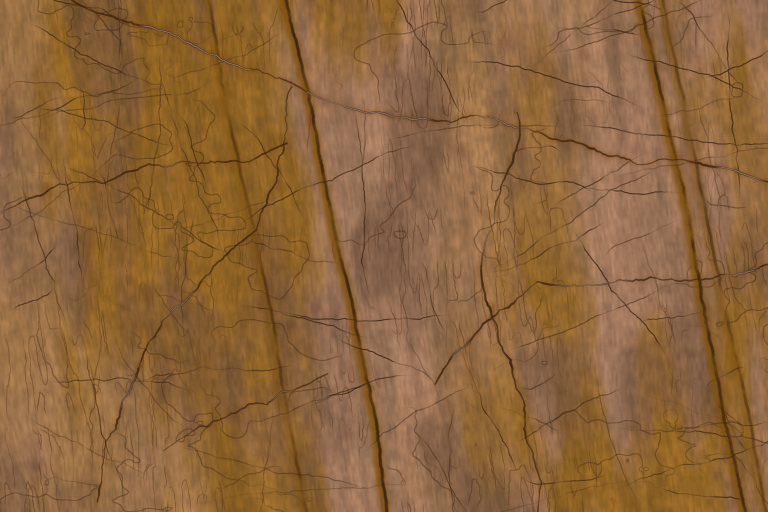
Give the GLSL for this texture, as a Shadertoy shader.

```glsl
// Polished ochre and rose marble slab with rusty cracks, golden bands and fine steep streaks.

const vec3 TAN = vec3(0.60, 0.44, 0.265);
const vec3 ROSE = vec3(0.62, 0.463, 0.357);
const vec3 OCHRE = vec3(0.555, 0.38, 0.12);
const vec3 SMOKE = vec3(0.45, 0.325, 0.25);
const vec3 PALE = vec3(0.66, 0.49, 0.35);
const vec3 GOLD = vec3(0.49, 0.31, 0.04);
const vec3 RUST = vec3(0.46, 0.25, 0.05);
const vec3 UMBER = vec3(0.25, 0.15, 0.08);
const vec3 SCRATCH = vec3(0.34, 0.20, 0.11);
const vec3 QUARTZ = vec3(0.56, 0.52, 0.53);

const float BAND_LEAN = 0.2;
const float BAND_WIDTH = 0.011;
const float CRACK_WIDTH = 0.0021;
const float HAIR_WIDTH = 0.0009;
const float SCRATCH_WIDTH = 0.0008;
const int HAIRLINES = 100;
const int CRACKS = 11;

// Main cracks as start and end points, in canvas heights
const vec4 CRACK[CRACKS] = vec4[CRACKS](
    vec4(0.13, 1.01, 0.60, 0.82), vec4(0.60, 0.82, 1.52, 0.64),
    vec4(0.57, 0.83, 0.50, 0.55), vec4(0.50, 0.55, 0.27, 0.28),
    vec4(0.27, 0.28, 0.19, 0.02), vec4(1.01, 0.78, 0.94, 0.48),
    vec4(0.94, 0.48, 1.05, -0.01), vec4(0.85, 0.25, 1.05, 0.45),
    vec4(1.05, 0.45, 1.52, 0.49), vec4(0.32, 0.12, 0.64, 0.27),
    vec4(-0.01, 0.58, 0.56, 0.72));
const float BAND_TOP[4] = float[4](0.56, 1.25, 1.29, 0.40);

float hash(vec2 p) {
    vec3 q = fract(p.xyx * 0.1031);
    q += dot(q, q.yzx + 33.33);
    return fract((q.x + q.y) * q.z);
}

float noise(vec2 p) {
    vec2 i = floor(p), f = fract(p);
    f = f * f * (3.0 - 2.0 * f);
    return mix(mix(hash(i), hash(i + vec2(1, 0)), f.x),
               mix(hash(i + vec2(0, 1)), hash(i + vec2(1, 1)), f.x), f.y);
}

float fbm(vec2 p) {
    float sum = 0.0, amp = 0.533;
    for (int i = 0; i < 4; i++) {
        sum += amp * noise(p);
        p = p * 2.03 + 17.7;
        amp *= 0.5;
    }
    return sum;
}

// Distance to a zigzag segment (x) and position along it (y)
vec2 jagged(vec2 p, vec2 a, vec2 b, float seed, float sway) {
    vec2 ab = b - a, ap = p - a;
    float len = length(ab), h = dot(ap, ab) / (len * len);
    float across = (ab.x * ap.y - ab.y * ap.x) / len;
    float t = clamp(h, 0.0, 1.0), amp = sway, freq = 6.0;
    float pinned = min(1.0, 6.0 * t * (1.0 - t));
    for (int i = 0; i < 5; i++) {
        float u = t * len * freq, cell = floor(u);
        float kink = mix(hash(vec2(cell, seed)), hash(vec2(cell + 1.0, seed)), u - cell);
        across += pinned * amp * (kink - 0.5);
        amp *= 0.47;
        freq *= 2.3;
    }
    return vec2(length(vec2(across, (h - t) * len)), t);
}

float stroke(float d, float width, float px) {
    return clamp(0.5 + (width - d) / px, 0.0, 1.0);
}

// Even, sharp line where a noise field crosses its middle value
float contour(float n, float width, float px) {
    return stroke(abs(n - 0.5) * px / max(fwidth(n), 0.0001), width, px);
}

vec3 stoneBody(vec2 p, vec2 s) {
    float rose = smoothstep(0.3, 0.62, fbm(p * vec2(3.0, 1.6) + 3.0) + 0.26 * (p.x - 0.7));
    vec3 col = mix(TAN, ROSE, rose);
    float bell = (s.x - 0.62) / 0.34;
    float ochre = fbm(s * vec2(7.0, 1.5) + 21.0) + 0.27 * exp(-bell * bell) - 0.08;
    col = mix(col, OCHRE, 0.9 * smoothstep(0.46, 0.67, ochre));
    vec2 bloom = (p - vec2(1.0, 0.66)) / vec2(0.2, 0.17);
    col = mix(col, PALE, 0.5 * exp(-dot(bloom, bloom)));
    col = mix(col, SMOKE, 0.6 * smoothstep(0.48, 0.74, fbm(s * vec2(10.0, 4.0) + 40.0)));
    col *= 1.0 + 0.24 * (fbm(vec2(s.x * 55.0, s.y * 4.0)) - 0.5);
    col *= 1.0 + 0.13 * (noise(vec2(s.x * 240.0, s.y * 60.0)) - 0.5);
    return col * (1.0 + 0.2 * (fbm(p * 55.0) - 0.5));
}

void mainImage(out vec4 fragColor, in vec2 fragCoord) {
    vec2 p = fragCoord / iResolution.y;
    float px = 1.0 / iResolution.y;
    vec2 s = vec2(p.x + 0.5 * BAND_LEAN * p.y + 0.02 * noise(p * 5.0), p.y);
    vec3 col = stoneBody(p, s);

    // Steep scratches in patches, and a meandering craze
    float patches = smoothstep(0.38, 0.62, fbm(p * vec2(6.0, 4.0) + 70.0));
    float bend = 0.9 * fbm(p * 22.0);
    float coarse = contour(noise(vec2(s.x * 40.0 + bend, p.y * 6.0)), SCRATCH_WIDTH, px);
    float fine = contour(noise(vec2(s.x * 75.0 - bend, p.y * 10.0 + 31.0)), SCRATCH_WIDTH, px);
    float broken = smoothstep(0.25, 0.6, noise(p * 28.0));
    col = mix(col, SCRATCH, 0.6 * max(coarse, 0.8 * fine) * patches * broken);
    float craze = contour(fbm(p * vec2(6.0, 8.0) + 90.0), SCRATCH_WIDTH, px);
    col = mix(col, UMBER, 0.5 * craze * smoothstep(0.35, 0.6, noise(p * 7.0 + 8.0)));

    // Golden bands with a ragged dark core
    for (int i = 0; i < 4; i++) {
        float k = float(i);
        float x = BAND_TOP[i] + BAND_LEAN * (1.0 - p.y) + 0.014 * (noise(vec2(p.y * 5.0, k * 9.0)) - 0.5);
        x += 0.005 * (fbm(vec2(p.y * 50.0, k * 3.0)) - 0.5);
        float d = abs(p.x - x), strength = i < 2 ? 1.0 : 0.6;
        float body = fbm(vec2(p.y * 22.0, k * 5.0 + 2.0));
        col = mix(col, GOLD, strength * 0.85 * exp(-d * d / (BAND_WIDTH * BAND_WIDTH)));
        float core = 1.0 - smoothstep(0.001, 0.005, abs(p.x - x - 0.004));
        col = mix(col, UMBER, strength * core * smoothstep(0.1, 0.8, body));
    }

    // Hairlines: a steep and a shallow family
    for (int i = 0; i < HAIRLINES; i++) {
        float k = float(i);
        vec2 mid = vec2(1.5 * hash(vec2(k, 1.0)), hash(vec2(k, 2.0)));
        float halfLength = mix(0.04, 0.24, hash(vec2(k, 5.0)));
        if (distance(p, mid) > halfLength + 0.04) continue;
        float spread = hash(vec2(k, 3.0)) - 0.5;
        float angle = hash(vec2(k, 4.0)) < 0.4 ? -1.3 + 0.8 * spread : 0.1 + 1.2 * spread;
        vec2 reach = halfLength * vec2(cos(angle), sin(angle));
        vec2 hair = jagged(p, mid - reach, mid + reach, k + 40.0, 0.03);
        float fade = smoothstep(0.0, 0.2, hair.y) * smoothstep(1.0, 0.8, hair.y);
        float ink = mix(0.3, 0.85, hash(vec2(k, 6.0))) * fade;
        ink *= 0.35 + 0.65 * smoothstep(0.2, 0.6, noise(p * 32.0 + k));
        col = mix(col, UMBER, ink * stroke(hair.x, HAIR_WIDTH * (0.6 + 0.7 * fade), px));
    }

    // Main cracks: rust halo, dark broken line, pockets of quartz
    for (int i = 0; i < CRACKS; i++) {
        float k = float(i);
        vec2 crack = jagged(p, CRACK[i].xy, CRACK[i].zw, k + 0.5, 0.05);
        float swell = 0.5 * noise(p * 13.0 + k) + 0.5 * noise(p * 45.0 + k);
        float width = CRACK_WIDTH * (0.25 + 1.1 * swell);
        float halo = (i < 2 ? 1.0 : 0.5) * swell;
        col = mix(col, RUST, halo * exp(-crack.x / 0.005));
        col = mix(col, UMBER * 0.9, (0.45 + 0.5 * swell) * stroke(crack.x, width, px));
        float filling = smoothstep(0.68, 0.8, noise(p * 9.0 + 5.0 * k));
        col = mix(col, QUARTZ, 0.75 * filling * stroke(crack.x, 0.6 * width, px));
    }

    fragColor = vec4(clamp(col, 0.0, 1.0), 1.0);
}
```
